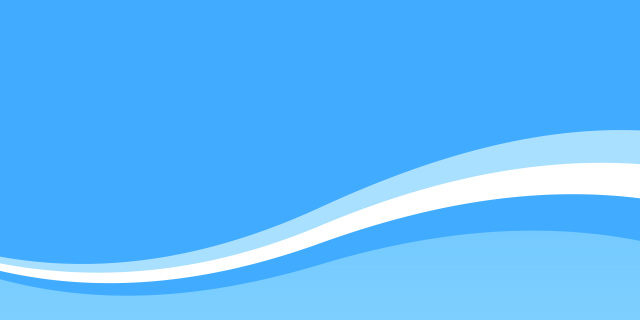
Reproduce this background procedurally as a WebGL 2 fragment shader.

```glsl
#version 300 es
precision highp float;
// Layered ribbon waves over a flat sky blue, dipping at left and cresting at right.
// Each boundary is a smooth curve of two cubic Hermite spans; the areas below
// the boundaries are painted in order from the highest to the lowest.
uniform vec2 u_resolution;
out vec4 fragColor;

// Cubic through heights a and b, with end slopes sa and sb
float hermite(float a, float sa, float b, float sb, float t) {
    float u = 1.0 - t;
    return u * u * (a * (1.0 + 2.0 * t) + sa * t)
         + t * t * (b * (3.0 - 2.0 * t) - sb * u);
}

// Wave height at x in 0..2, from the left, middle and right heights and slopes
float wave(float x, vec3 height, vec3 slope) {
    return x < 1.0
        ? hermite(height.x, slope.x, height.y, slope.y, x)
        : hermite(height.y, slope.y, height.z, slope.z, x - 1.0);
}

// Antialiased coverage of the area below a wave
float below(vec2 p, vec3 height, vec3 slope) {
    float d = wave(p.x, height, slope) - p.y;
    return clamp(d / length(vec2(dFdx(d), dFdy(d))) + 0.5, 0.0, 1.0);
}

void main() {
    // Two units wide and one unit high
    vec2 p = gl_FragCoord.xy / u_resolution * vec2(2.0, 1.0);

    vec3 sky = vec3(0.255, 0.675, 1.0);
    vec3 paleBlue = vec3(0.667, 0.878, 1.0);
    vec3 water = mix(vec3(0.49, 0.812, 1.0), vec3(0.455, 0.79, 1.0),
                     clamp(p.y / 0.28, 0.0, 1.0));

    // Pale ribbon, white ribbon, blue gap, then the water
    vec3 color = sky;
    color = mix(color, paleBlue, below(p, vec3(0.198, 0.3516, 0.5924), vec3(-0.18, 0.46, -0.04)));
    color = mix(color, vec3(1.0), below(p, vec3(0.177, 0.2943, 0.487), vec3(-0.19, 0.42, -0.07)));
    color = mix(color, sky, below(p, vec3(0.1536, 0.2396, 0.3802), vec3(-0.23, 0.36, -0.125)));
    color = mix(color, water, below(p, vec3(0.1276, 0.1732, 0.2474), vec3(-0.27, 0.3, -0.195)));
    fragColor = vec4(color, 1.0);
}
```
